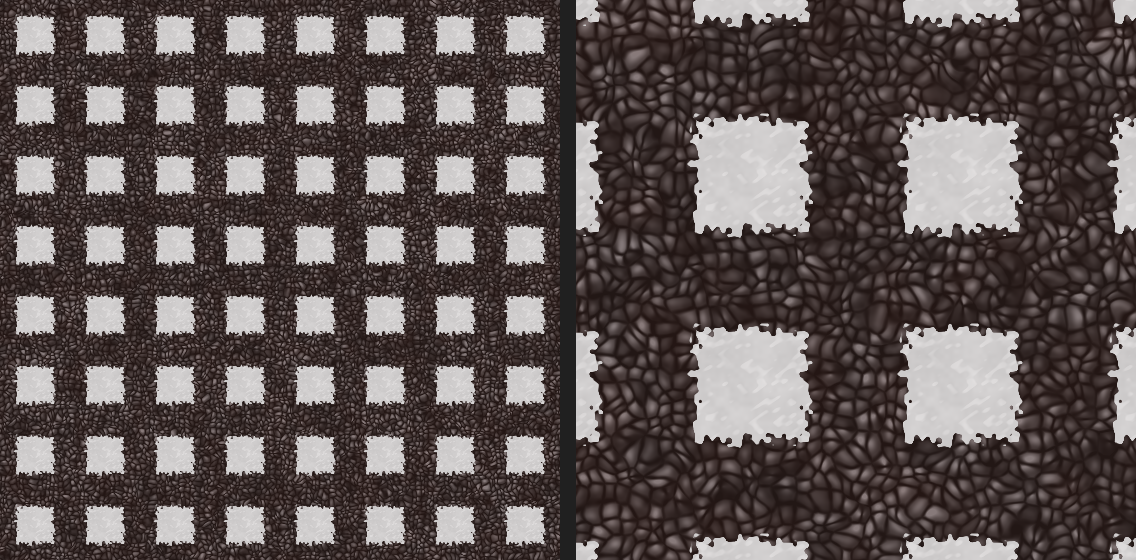
Left, the full canvas; right, a detail of the centre.
This pattern is drawn by a WebGL 2 fragment shader. Its source:

```glsl
#version 300 es
precision highp float;

uniform vec2 u_resolution;
out vec4 fragColor;

const float REPEATS = 8.0;
const float SQUARE_HALF = 0.262;
const float FRAY_WIDTH = 0.085;
const float PEBBLES = 112.0;

const vec3 CREVICE = vec3(0.135, 0.088, 0.080);
const vec3 HIGHLIGHT = vec3(0.530, 0.480, 0.480);
const vec3 PAPER = vec3(0.810, 0.800, 0.800);

// Integer hash of a lattice point, two values in 0..1
vec2 hash2(vec2 p) {
    uvec2 q = uvec2(ivec2(p)) * uvec2(1597334673u, 3812015801u);
    uint n = (q.x ^ q.y) * 1597334673u;
    n = (n ^ (n >> 15u)) * 2246822519u;
    n ^= n >> 13u;
    return vec2(n & 65535u, n >> 16u) / 65535.0;
}

// Value noise that wraps after a whole number of lattice steps
float wrapNoise(vec2 p, float period) {
    vec2 cell = floor(p);
    vec2 f = fract(p);
    f = f * f * (3.0 - 2.0 * f);
    float a = hash2(mod(cell, period)).x;
    float b = hash2(mod(cell + vec2(1.0, 0.0), period)).x;
    float c = hash2(mod(cell + vec2(0.0, 1.0), period)).x;
    float d = hash2(mod(cell + vec2(1.0, 1.0), period)).x;
    return mix(mix(a, b, f.x), mix(c, d, f.x), f.y);
}

// Wrapping cell noise: xy = offset from nearest seed, z = gap to next, w = seed id
vec4 pebbleField(vec2 p, float period) {
    vec2 cell = floor(p);
    float nearest = 8.0;
    float second = 8.0;
    vec2 offset = vec2(0.0);
    float id = 0.0;
    for (int y = -1; y <= 1; y++) {
        for (int x = -1; x <= 1; x++) {
            vec2 site = cell + vec2(x, y);
            vec2 jitter = hash2(mod(site, period));
            vec2 delta = p - site - 0.1 - 0.8 * jitter;
            float dist = length(delta);
            if (dist < nearest) {
                second = nearest;
                nearest = dist;
                offset = delta;
                id = fract(jitter.x * 7.31 + jitter.y * 3.17);
            } else {
                second = min(second, dist);
            }
        }
    }
    return vec4(offset, second - nearest, id);
}

// Grainy ground of small glossy pebbles
vec3 leather(vec2 uv) {
    vec2 warp = vec2(wrapNoise(uv * 72.0, 72.0), wrapNoise(uv.yx * 64.0, 64.0));
    vec4 pebble = pebbleField(uv * PEBBLES + 1.1 * (warp - 0.5), PEBBLES);
    float body = smoothstep(0.0, 0.4, pebble.z);
    vec2 toGlint = pebble.xy - vec2(-0.08, 0.12);
    float glint = exp(-8.0 * dot(toGlint, toGlint)) * body;
    float patches = wrapNoise(uv * 22.0, 22.0);
    float grain = wrapNoise(uv * 256.0, 256.0);
    float tone = body * (0.10 + 0.20 * pebble.w) + glint * (0.18 + 0.55 * pebble.w);
    tone = tone * (0.7 + 0.6 * patches) + 0.14 * (grain - 0.4);
    vec3 color = mix(CREVICE, HIGHLIGHT, clamp(tone, 0.0, 1.0));
    float warmth = wrapNoise(uv * 48.0, 48.0) - 0.5;
    return color + warmth * vec3(0.012, -0.004, -0.008);
}

// Pale squares with soft mottling and slanted flecks
vec3 paper(vec2 local) {
    float mottle = wrapNoise(local * 14.0, 14.0) - 0.5;
    vec2 slanted = vec2(local.x + local.y, 2.2 * (local.y - 0.7 * local.x));
    float fleck = smoothstep(0.62, 0.85, wrapNoise(slanted * 17.0, 64.0));
    float grain = wrapNoise(local * 44.0, 44.0) - 0.5;
    return PAPER + 0.045 * mottle + 0.05 * fleck + 0.025 * grain;
}

// Coverage of one square with a frayed outline
float frayedSquare(vec2 local, float halfSide, float fray, float blur) {
    vec2 q = abs(local - 0.5);
    float ragged = fray * (wrapNoise(local * 38.0, 38.0) - 0.5);
    return 1.0 - smoothstep(-blur, blur, max(q.x, q.y) - halfSide + ragged);
}

void main() {
    vec2 uv = gl_FragCoord.xy / u_resolution;
    vec2 local = fract(uv * REPEATS);
    float blur = 0.75 * REPEATS / min(u_resolution.x, u_resolution.y);
    float mask = frayedSquare(local, SQUARE_HALF, FRAY_WIDTH, blur);
    fragColor = vec4(mix(leather(uv), paper(local), mask), 1.0);
}
```
